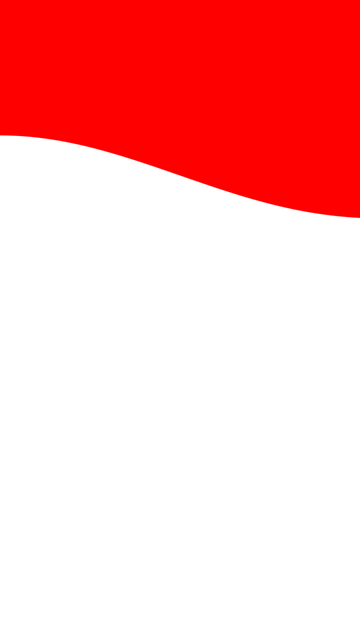
Write a Shadertoy shader that draws this background.

```glsl
// A flat red banner over a white field, parted by one soft descending wave.
// The edge is half a cosine period, lifted slightly toward its right end,
// and is smoothed by its approximate distance in canvas units.

#define RED vec3(1.0, 0.0, 0.0)
#define WHITE vec3(1.0)
#define LEFT_HEIGHT 0.7884
#define RIGHT_HEIGHT 0.6595
#define RIGHT_LIFT 0.029

const float PI = 3.14159265;

// Height of the edge at x, both as fractions of the canvas
float waveHeight(float x) {
    float fall = 0.5 - 0.5 * cos(PI * x);
    float lift = RIGHT_LIFT * x * x * x * (1.0 - x);
    return mix(LEFT_HEIGHT, RIGHT_HEIGHT, fall) + lift;
}

void mainImage(out vec4 fragColor, in vec2 fragCoord) {
    vec2 uv = fragCoord / iResolution.xy;
    float pixel = 1.0 / iResolution.y;
    float aspect = iResolution.x / iResolution.y;

    // Slope-corrected distance above the edge, in canvas heights
    float stepX = 0.002;
    float slope = (waveHeight(uv.x + stepX) - waveHeight(uv.x - stepX)) / (2.0 * stepX * aspect);
    float dist = (uv.y - waveHeight(uv.x)) / sqrt(1.0 + slope * slope);

    // Blend the two fields across the smoothed edge
    float banner = smoothstep(-0.8 * pixel, 0.8 * pixel, dist);
    fragColor = vec4(mix(WHITE, RED, banner), 1.0);
}
```
